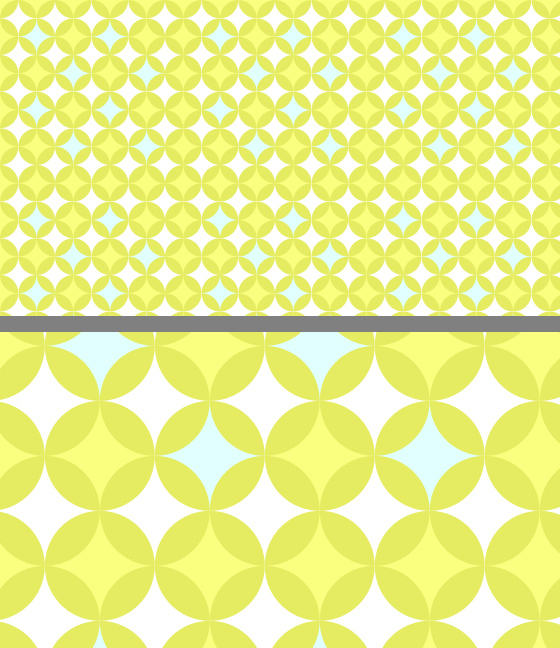
Top, the full canvas; bottom, a detail of the centre.
Give the GLSL for this pattern, as a Shadertoy shader.

```glsl
const float CELL_SIZE = 0.116;   // fraction of canvas height
const float DISC_RADIUS = 0.5;   // in cells, so neighbours touch
const float ACCENT_PERIOD = 5.0; // cells per accent block

const vec3 WHITE = vec3(1.0);
const vec3 PETAL = vec3(0.90, 0.925, 0.38);
const vec3 LEMON = vec3(0.98, 1.0, 0.50);
const vec3 ICE = vec3(0.885, 1.0, 1.0);

float discDistance(vec2 p, vec2 center, float radius) {
    return length(p - center) - radius;
}

// Coverage of a shape from its signed distance
float coverage(float dist, float pixel) {
    return clamp(0.5 - dist / pixel, 0.0, 1.0);
}

// Checkered accents in each block, leaving its first row and column plain
float accentMask(vec2 cell, float period) {
    vec2 slot = mod(cell, period);
    float inside = step(0.5, min(slot.x, slot.y));
    float even = 1.0 - mod(slot.x + slot.y, 2.0);
    return inside * even;
}

void mainImage(out vec4 fragColor, in vec2 fragCoord) {
    // Cell grid anchored at the top left
    vec2 fromTop = vec2(fragCoord.x, iResolution.y - fragCoord.y);
    vec2 grid = fromTop / (iResolution.y * CELL_SIZE);
    float pixel = 1.0 / (iResolution.y * CELL_SIZE);
    vec2 cell = floor(grid + 0.5);
    vec2 local = grid - cell;

    // Each disc overlaps the four discs centered on its cell corners
    float disc = coverage(discDistance(local, vec2(0.0), DISC_RADIUS), pixel);
    float corner = coverage(discDistance(abs(local), vec2(0.5), DISC_RADIUS), pixel);

    // Overlaps are petals, the remainder of a disc is a star
    vec3 star = mix(LEMON, ICE, accentMask(cell, ACCENT_PERIOD));
    vec3 color = mix(WHITE, mix(star, PETAL, corner), disc);
    fragColor = vec4(color, 1.0);
}
```
